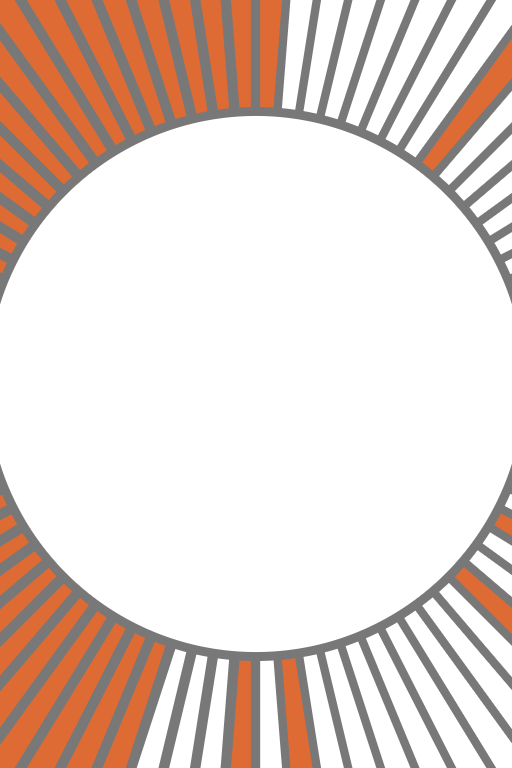
Write a Shadertoy shader that draws this background.

```glsl
const float TAU = 6.2831853;
const vec3 WHITE = vec3(1.0);
const vec3 GREY = vec3(0.47);
const vec3 ORANGE = vec3(0.87, 0.42, 0.20);

// Lengths are fractions of the canvas height
const float DISC_RADIUS = 0.349;
const float RING_RADIUS = 0.3607;
const float SPOKE_WIDTH_LEFT = 0.0135;
const float SPOKE_WIDTH_RIGHT = 0.0109;

// Cells are numbered clockwise from the top
const float CELL_COUNT = 80.0;
const int FIRST_FILLED_CELL = 44;
const int LONE_CELLS[6] = int[6](0, 8, 26, 29, 38, 40);

bool isFilled(int cell) {
    bool filled = cell >= FIRST_FILLED_CELL;
    for (int i = 0; i < LONE_CELLS.length(); i++) {
        filled = filled || cell == LONE_CELLS[i];
    }
    return filled;
}

// Coverage of a shape from its signed distance
float coverage(float dist, float pixel) {
    return clamp(0.5 - dist / pixel, 0.0, 1.0);
}

void mainImage(out vec4 fragColor, in vec2 fragCoord) {
    float pixel = 1.0 / iResolution.y;
    vec2 p = (fragCoord - 0.5 * iResolution.xy) * pixel;
    float radius = length(p);

    // Position around the dial, measured in cells
    float turn = fract(atan(p.x, p.y) / TAU + 1.0);
    float position = turn * CELL_COUNT;
    vec3 color = isFilled(int(position)) ? ORANGE : WHITE;

    // Spokes of constant width along the cell borders
    float offAngle = abs(position - round(position)) * TAU / CELL_COUNT;
    float spokeWidth = p.x < 0.0 ? SPOKE_WIDTH_LEFT : SPOKE_WIDTH_RIGHT;
    float spokeDist = radius * sin(offAngle) - 0.5 * spokeWidth;
    color = mix(color, GREY, coverage(spokeDist, pixel));

    // Ring and the blank disc inside it
    color = mix(color, GREY, coverage(radius - RING_RADIUS, pixel));
    color = mix(color, WHITE, coverage(radius - DISC_RADIUS, pixel));

    fragColor = vec4(color, 1.0);
}
```
